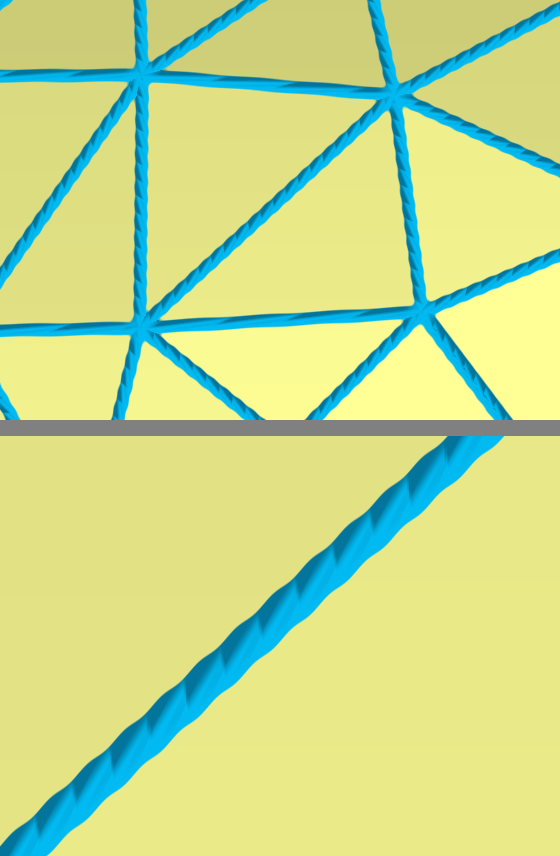
Top, the full canvas; bottom, a detail of the centre.
Give the GLSL for this pattern, as a Shadertoy shader.

```glsl
// Twisted blue struts forming a triangular lattice over flat-shaded yellow facets.

float hash(vec2 p) {
    return fract(sin(dot(p, vec2(127.1, 311.7))) * 43758.5453);
}

// Lattice node: a skewed grid whose outer rows and columns bend away
vec2 node(vec2 c) {
    float right = max(c.x - 1.0, 0.0), left = max(-c.x, 0.0);
    float up = max(c.y - 1.0, 0.0), down = max(-c.y, 0.0);
    vec2 p = vec2(0.333, 0.219) + vec2(0.672, 0.038) * c.x
           + vec2(0.006, 0.602) * c.y - vec2(0.072, 0.085) * c.x * c.y;
    p += left * (vec2(0.25, 0.03) - vec2(0.2, 0.08) * c.y);
    p += right * (vec2(-0.375, -0.434) + vec2(0.398, 0.195) * c.y + vec2(0.0, 0.21) * up);
    p += up * vec2(-0.02, 0.03 * c.x - 0.16);
    p += down * (vec2(0.357, 0.322) - vec2(0.177, 0.13) * c.x - 0.36 * left);
    return p;
}

float side(vec2 p, vec2 a, vec2 b) {
    return (b.x - a.x) * (p.y - a.y) - (b.y - a.y) * (p.x - a.x);
}

bool inTriangle(vec2 p, vec2 a, vec2 b, vec2 c) {
    vec3 s = vec3(side(p, a, b), side(p, b, c), side(p, c, a));
    return all(greaterThanEqual(s, vec3(0.0))) || all(lessThanEqual(s, vec3(0.0)));
}

// Facet brightness: falls with height, rises to the lower right
float facetLight(vec2 p, vec2 center) {
    return 1.015 - 0.2 * center.y + 0.12 * (center.x - 0.7) * (1.0 - center.y)
         - 0.03 * (p.y - center.y);
}

// Strut from a to b: x = signed distance, y = shadow amount
vec2 strut(vec2 p, vec2 a, vec2 b) {
    const float radius = 0.0152;
    float len = distance(a, b);
    vec2 dir = (b - a) / len;
    vec2 normal = vec2(-dir.y, dir.x);
    if (dot(normal, vec2(0.5, -0.85)) < 0.0) normal = -normal;

    float along = dot(p - a, dir);
    float across = dot(p - a, normal) / radius;
    float t = clamp(along, 0.0, len);

    // Level struts twist slowly, steep ones quickly
    float twist = mix(6.0, 25.0, smoothstep(0.08, 0.3, abs(dir.y)));
    float phase = along * twist + 0.35 * across + hash(a + b);
    float saw = fract(phase);
    saw -= smoothstep(0.8, 1.0, saw);
    float tint = hash(vec2(floor(phase + 0.1), floor(len * 90.0))) - 0.5;

    float shadow = smoothstep(0.15, -0.75, across + 0.9 * (saw - 0.4) + 0.25 * tint);
    shadow += 0.14 * smoothstep(0.5, 0.7, fract(phase + 0.6 * across)) * smoothstep(0.9, 0.2, across);
    shadow *= 0.25 + 0.75 * smoothstep(0.01, 0.05, min(t, len - t));

    float bump = 1.0 + 0.06 * sin(6.2832 * phase);
    return vec2(distance(p, a + dir * t) - radius * bump, shadow);
}

float smoothMin(float a, float b, float k) {
    float h = max(k - abs(a - b), 0.0) / k;
    return min(a, b) - 0.25 * h * h * k;
}

void mainImage(out vec4 fragColor, in vec2 fragCoord) {
    vec2 p = fragCoord / iResolution.y;
    float light = 0.93, dist = 1.0, nearest = 1.0, shadow = 0.0;

    for (int j = -1; j <= 1; j++)
    for (int i = -1; i <= 1; i++) {
        vec2 cell = vec2(i, j);
        vec2 a = node(cell), b = node(cell + vec2(1, 0));
        vec2 c = node(cell + 1.0), d = node(cell + vec2(0, 1));

        // Two facets per cell, the lower one a little darker
        if (inTriangle(p, a, b, c)) light = facetLight(p, (a + b + c) / 3.0) - 0.02;
        if (inTriangle(p, a, d, c)) light = facetLight(p, (a + d + c) / 3.0);

        // Struts along the bottom, the diagonal and the left of the cell
        for (int k = 0; k < 3; k++) {
            vec2 s = strut(p, a, k == 0 ? b : k == 1 ? c : d);
            dist = smoothMin(dist, s.x, 0.012);
            if (s.x < nearest - 0.001) {
                nearest = s.x;
                shadow = s.y;
            }
        }
    }

    // Blue struts over the yellow facets
    vec3 facetColor = min(light, 1.0) * vec3(1.0, 1.0, 0.585);
    vec3 strutColor = mix(vec3(0.005, 0.73, 0.95), vec3(0.01, 0.46, 0.61), min(shadow, 1.0));
    float edge = 1.0 / iResolution.y;
    fragColor = vec4(mix(strutColor, facetColor, smoothstep(-edge, edge, dist)), 1.0);
}
```
